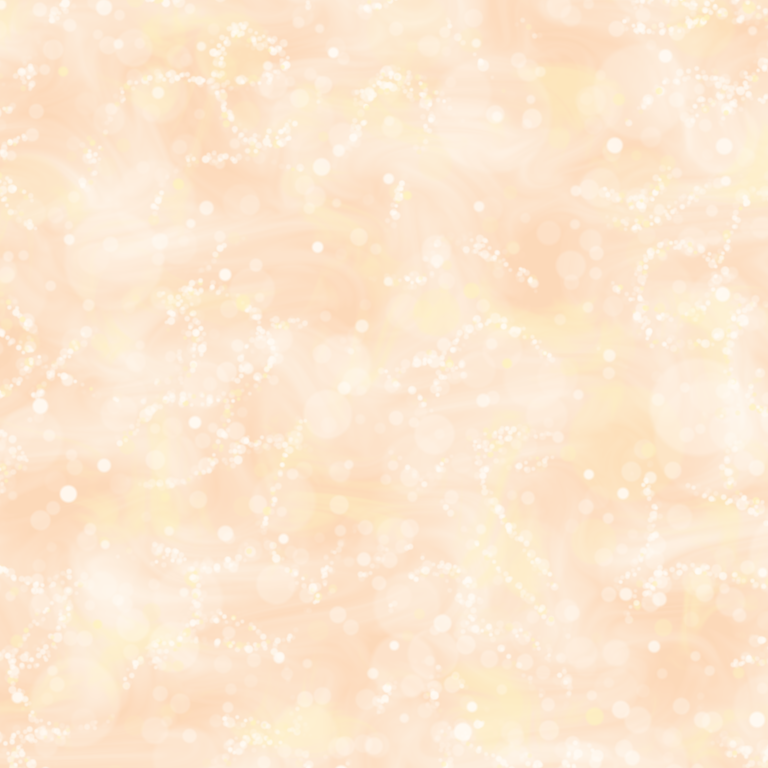
Give the GLSL for this background, as a three.js fragment shader.

```glsl
// Draws a peach and cream haze with soft translucent discs and strings of pearly beads.
#define PEACH vec3(0.99, 0.85, 0.725)
#define CREAM vec3(0.995, 0.955, 0.905)
#define YELLOW vec3(0.995, 0.95, 0.75)
#define PEARL vec3(1.0, 0.985, 0.96)
#define HAZE_SCALE vec2(7.0, 11.0)
#define HAZE_CONTRAST 0.55
#define LOOP_SCALE 4.5
#define STRAND_WIDTH 0.007
#define EDGE 0.0015

varying vec2 vUv;

vec3 hash3(vec2 cell) {
  vec3 q = fract(cell.xyx * vec3(0.1031, 0.103, 0.0973));
  q += dot(q, q.yxz + 33.33);
  return fract((q.xxy + q.yzz) * q.zyx);
}

// Layered, warped sines, roughly -1 to 1
float haze(vec2 p) {
  float sum = 0.0;
  float amp = 0.5;
  for (int i = 0; i < 6; i++) {
    p = mat2(0.8, 0.6, -0.6, 0.8) * p * 1.55 + 1.7;
    p += 0.6 * sin(p.yx * 1.3 + float(i));
    sum += amp * sin(p.x) * cos(p.y);
    amp *= 0.7;
  }
  return sum;
}

// Distance to the nearest of many scattered rings
float loopDistance(vec2 p) {
  p = p * LOOP_SCALE + 0.12 * sin(p.yx * 19.0);
  vec2 base = floor(p);
  float nearest = 1.0;
  for (int j = -1; j <= 1; j++) {
    for (int i = -1; i <= 1; i++) {
      vec2 cell = base + vec2(i, j);
      vec3 h = hash3(cell + 17.0);
      float radius = mix(0.22, 0.5, h.z);
      nearest = min(nearest, abs(length(p - cell - h.xy) - radius));
    }
  }
  return nearest / LOOP_SCALE;
}

// Density of beads: broken loops and long wavy threads
float strand(vec2 p) {
  float thread = sin(p.y * 21.0 + 2.2 * sin(p.x * 8.0 + 1.0) + 1.3 * sin(p.x * 17.0 + p.y * 9.0));
  float d = min(loopDistance(p), abs(thread) / 24.0) / STRAND_WIDTH;
  float broken = smoothstep(-0.25, 0.3, haze(p * 9.0 + 4.0));
  return max(exp(-d * d) * broken, 0.1 * broken);
}

// One layer of translucent discs, with radii given in cells
vec3 discs(vec3 color, vec2 p, float scale, vec2 radii, float opacity, float density, bool strung) {
  vec2 base = floor(p * scale);
  float edge = EDGE + 0.02 / scale;
  for (int j = -1; j <= 1; j++) {
    for (int i = -1; i <= 1; i++) {
      vec2 cell = base + vec2(i, j);
      vec3 place = hash3(cell + scale);
      vec3 kind = hash3(cell + scale + 71.0);
      vec2 center = (cell + place.xy) / scale;
      float radius = mix(radii.x, radii.y, kind.x * kind.x) / scale;
      float gap = length(p - center) - radius;
      if (gap > edge || kind.z > density) continue;
      float alpha = opacity * mix(0.3, 1.0, place.z) * smoothstep(edge, -edge, gap);
      if (strung) alpha *= smoothstep(0.05, 0.6, strand(center));
      vec3 tint = mix(PEARL, YELLOW, step(0.86, kind.y));
      color = mix(color, tint, alpha);
    }
  }
  return color;
}

void main() {
  vec2 p = vUv;

  // Hazy ground with pale yellow patches
  float tone = clamp(0.38 + HAZE_CONTRAST * haze(p * HAZE_SCALE), 0.0, 1.0);
  vec3 color = mix(PEACH, CREAM, tone);
  float warmth = smoothstep(0.1, 0.8, haze(p.yx * 11.0 + 8.0));
  color = mix(color, YELLOW, 0.5 * warmth);

  // Large faint discs down to mid-sized ones
  color = discs(color, p, 7.0, vec2(0.25, 0.55), 0.3, 0.7, false);
  color = discs(color, p, 15.0, vec2(0.2, 0.5), 0.3, 0.5, false);
  color = discs(color, p, 31.0, vec2(0.2, 0.42), 0.4, 0.4, false);

  // Beads on strands, then a few bright pearls
  color = discs(color, p, 52.0, vec2(0.2, 0.45), 0.7, 0.8, true);
  color = discs(color, p, 78.0, vec2(0.24, 0.45), 0.85, 1.0, true);
  color = discs(color, p, 113.0, vec2(0.25, 0.45), 0.8, 1.0, true);
  color = discs(color, p, 23.0, vec2(0.13, 0.27), 0.9, 0.22, false);

  gl_FragColor = vec4(color, 1.0);
}
```
